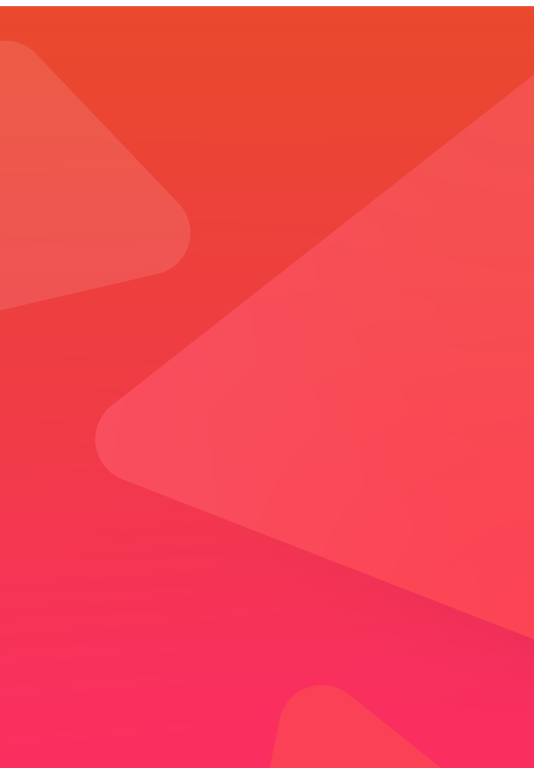
Write a Shadertoy shader that draws this background.

```glsl
// Large translucent rounded triangles over a warm orange-to-pink gradient.

// Signed distance to a triangle with corners rounded by radius r
float roundedTriangle(vec2 p, vec2 a, vec2 b, vec2 c, float r) {
    vec2 ab = b - a, bc = c - b, ca = a - c;
    vec2 pa = p - a, pb = p - b, pc = p - c;
    vec2 qa = pa - ab * clamp(dot(pa, ab) / dot(ab, ab), 0.0, 1.0);
    vec2 qb = pb - bc * clamp(dot(pb, bc) / dot(bc, bc), 0.0, 1.0);
    vec2 qc = pc - ca * clamp(dot(pc, ca) / dot(ca, ca), 0.0, 1.0);
    float winding = sign(ab.x * ca.y - ab.y * ca.x);
    vec2 d = min(min(
        vec2(dot(qa, qa), winding * (pa.x * ab.y - pa.y * ab.x)),
        vec2(dot(qb, qb), winding * (pb.x * bc.y - pb.y * bc.x))),
        vec2(dot(qc, qc), winding * (pc.x * ca.y - pc.y * ca.x)));
    return -sqrt(d.x) * sign(d.y) - r;
}

// Antialiased coverage, one pixel wide
float cover(float d) {
    return clamp(0.5 - d * iResolution.y, 0.0, 1.0);
}

void mainImage(out vec4 fragColor, in vec2 fragCoord) {
    vec2 p = fragCoord / iResolution.y;
    float across = fragCoord.x / iResolution.x;

    // Backdrop: orange, red, then pink, tilted slightly to the right
    float fall = 1.0 - p.y + 0.06 * (across - 0.5) * (1.0 - p.y);
    vec3 color = mix(vec3(0.915, 0.29, 0.17), vec3(0.93, 0.245, 0.25), smoothstep(-0.1, 0.48, fall));
    color = mix(color, vec3(0.98, 0.185, 0.375), smoothstep(0.35, 1.0, fall));

    float leftShape = roundedTriangle(p, vec2(0.007, 0.892), vec2(0.193, 0.697), vec2(-0.26, 0.592), 0.055);
    float rightShape = roundedTriangle(p, vec2(0.18, 0.428), vec2(1.008, 1.077), vec2(1.036, 0.095), 0.056);
    float lowShape = roundedTriangle(p, vec2(0.419, 0.052), vec2(0.341, -0.324), vec2(0.904, -0.333), 0.056);

    // Faint shade beneath the large triangle
    float shade = exp(-max(rightShape, 0.0) * 18.0) * smoothstep(0.45, 0.2, p.y);
    color *= 1.0 - 0.04 * shade * across;

    // Upper left triangle: a pale veil
    color = mix(color, mix(color, vec3(1.0, 0.95, 0.97), 0.115), cover(leftShape));

    // Large triangle: rosy tip, shifting to coral above and red below
    vec3 farSide = mix(vec3(0.988, 0.268, 0.33), vec3(0.952, 0.322, 0.31), smoothstep(0.2, 0.9, p.y));
    vec3 veil = mix(vec3(0.975, 0.305, 0.37), farSide, smoothstep(0.1, 1.0, across));
    color = mix(color, veil, cover(rightShape));

    // Lower triangle
    color = mix(color, vec3(0.98, 0.255, 0.335), cover(lowShape));

    // White strip along the top
    color = mix(color, vec3(1.0), cover(0.992 - p.y));

    fragColor = vec4(color, 1.0);
}
```
